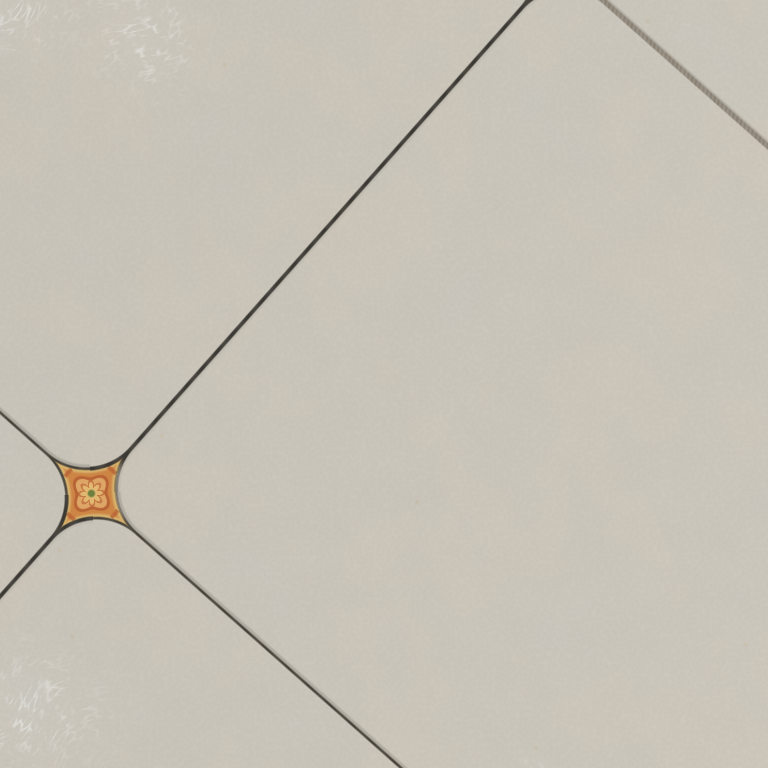
Write a Shadertoy shader that draws this texture.

```glsl
// Large pale glazed floor tiles laid diagonally, with dark joints and a small ornate corner inset.

vec2 hash2(vec2 p) {
    vec3 h = fract(p.xyx * vec3(0.1031, 0.1030, 0.0973));
    h += dot(h, h.yzx + 33.33);
    return fract((h.xx + h.yz) * h.zy);
}

// Distances to the nearest and second nearest cell points
vec2 cellular(vec2 p) {
    vec2 cell = floor(p), nearest = vec2(8.0);
    for (int j = -1; j <= 1; j++)
    for (int i = -1; i <= 1; i++) {
        vec2 g = cell + vec2(i, j);
        float r = length(g + hash2(g) - p);
        nearest = r < nearest.x ? vec2(r, nearest.x) : vec2(nearest.x, min(nearest.y, r));
    }
    return nearest;
}

// Smooth drifting variation from layered sines, about -1 to 1
float mottle(vec2 p) {
    float sum = 0.0, amp = 0.5;
    for (int i = 0; i < 4; i++) {
        p = mat2(0.8, 0.6, -0.6, 0.8) * p * 1.7 + 1.3;
        sum += amp * sin(p.x + 1.4 * sin(p.y)) * cos(p.y * 0.9);
        amp *= 0.7;
    }
    return sum;
}

float glareSpot(vec2 uv, vec2 centre, vec2 size) {
    vec2 s = (uv - centre) / size;
    return exp(-dot(s, s));
}

vec3 glaze(vec2 uv) {
    vec3 col = vec3(0.790, 0.770, 0.728) + 0.010 * (uv.x - 0.5);
    col += vec3(0.006, 0.0, -0.006) * mottle(uv * 9.0);
    col += 0.004 * mottle(uv * 23.0 + 4.0);
    col += 0.018 * (cellular(uv * 190.0).x - 0.5);

    // Sparse, faint ochre specks
    vec2 speckCell = floor(uv * 8.0);
    vec2 speck = fract(uv * 8.0) - 0.2 - 0.6 * hash2(speckCell);
    float rare = step(0.85, hash2(speckCell + 17.0).x);
    col = mix(col, vec3(0.76, 0.70, 0.57), 0.3 * rare * smoothstep(0.035, 0.01, length(speck)));

    // Broken white reflections on the uneven glaze
    float area = glareSpot(uv, vec2(0.02, 0.99), vec2(0.06, 0.05))
               + glareSpot(uv, vec2(0.19, 0.95), vec2(0.06, 0.06))
               + glareSpot(uv, vec2(0.04, 0.07), vec2(0.08, 0.07))
               + 0.4 * glareSpot(uv, vec2(0.69, 0.01), vec2(0.02, 0.02));
    vec2 flow = mat2(0.78, -0.62, 0.62, 0.78) * uv;
    flow += 0.012 * vec2(sin(flow.y * 37.0), sin(flow.x * 43.0));
    vec2 f = cellular(flow * vec2(45.0, 130.0));
    float streak = smoothstep(0.35, 0.0, f.y - f.x) * smoothstep(-0.3, 0.7, mottle(uv * 60.0));
    return mix(col, vec3(0.91, 0.91, 0.90), clamp(area * (0.65 * streak + 0.08), 0.0, 0.75));
}

// Ornament in the gap between four tiles; its tips lie on the axes
vec3 inset(vec2 l, float d, float px) {
    vec2 s = l / 0.0325;
    float r = length(s), soft = 1.3 * px / 0.0325;
    float wave = cos(4.0 * atan(s.y, s.x + 1e-5));
    vec3 rust = vec3(0.70, 0.36, 0.19);
    vec3 col = mix(vec3(0.84, 0.70, 0.43), vec3(0.80, 0.52, 0.27), smoothstep(0.003, 0.008, d));
    float frame = r - 0.70 - 0.12 * wave;
    col = mix(col, vec3(0.87, 0.65, 0.40), smoothstep(soft, -soft, frame));
    col = mix(col, rust, 0.85 * smoothstep(0.05 + soft, 0.03, abs(frame)));
    float petal = r - 0.28 - 0.22 * abs(wave);
    col = mix(col, rust, 0.6 * smoothstep(0.04 + soft, 0.02, abs(petal)));
    col = mix(col, vec3(0.88, 0.72, 0.44), smoothstep(soft, -soft, petal + 0.07));
    col = mix(col, rust, 0.7 * smoothstep(0.08 + soft, 0.03, abs(r - 1.25)) * step(0.8, wave));
    return mix(col, vec3(0.43, 0.50, 0.25), smoothstep(0.14 + soft, 0.10, r));
}

void mainImage(out vec4 fragColor, in vec2 fragCoord) {
    vec2 uv = fragCoord / iResolution.y;
    float px = 1.0 / iResolution.y;

    // Rotated lattice: l is the offset from the nearest tile corner
    vec2 p = uv - vec2(0.119, 0.3575);
    vec2 q = vec2(dot(p, vec2(0.663, 0.748)), dot(p, vec2(0.748, -0.663))) / 0.922;
    vec2 node = round(q);
    vec2 l = (q - node) * 0.922;

    // Distance to the rounded tiles: negative on tiles, positive in the gap
    vec2 m = 0.078 - abs(l);
    float d = length(max(m, 0.0)) + min(max(m.x, m.y), 0.0) - 0.078;
    vec3 col = mix(glaze(uv), inset(l, d, px), smoothstep(0.0, px, d));

    // Joints: bold in one direction, thin or worn in the other
    bool bold = abs(l.x) > abs(l.y);
    bool worn = !bold && mod(node.x, 2.0) > 0.5;
    float side = bold ? l.y : l.x;
    float halfWidth = bold ? 0.0025 : worn ? 0.0034 : 0.0017;
    vec3 joint = bold ? vec3(0.23, 0.22, 0.20) : vec3(0.27, 0.25, 0.22);
    if (worn) joint = vec3(0.56, 0.53, 0.48) + 0.03 * sin(l.y * 960.0 + l.x * 500.0);

    // Pale bevel beside each joint, strongest on the thin ones
    float bevel = smoothstep(0.0075, 0.0035, abs(d)) * step(0.0, side) * step(d, 0.0);
    col = mix(col, vec3(0.64, 0.62, 0.58), bevel * (bold ? 0.25 : 0.7));

    // Soft edged line, lighter along the lit arc of the inset
    float ink = smoothstep(halfWidth + 0.0008 + 0.4 * px, halfWidth - 0.0008 - 0.4 * px, abs(d));
    float litArc = smoothstep(-0.004, 0.004, min(l.x, l.y)) * smoothstep(0.065, 0.04, length(l));
    ink *= (0.95 + 0.05 * sin(l.x * 210.0 + l.y * 170.0)) * (1.0 - 0.5 * litArc);
    fragColor = vec4(mix(col, joint, ink), 1.0);
}
```
